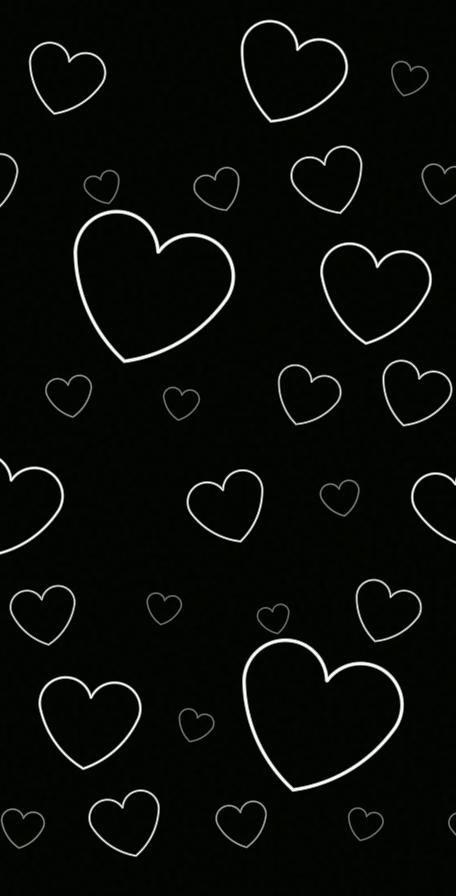
This pattern is drawn by a Shadertoy shader. Its source:

```glsl
const vec3  BACKGROUND = vec3(0.01, 0.018, 0.004);
const vec3  LINE_COLOR = vec3(0.97, 0.98, 0.97);
const float GRAIN_SCALE = 70.0;
const float GRAIN_AMOUNT = 0.012;

// Lattice, in canvas widths, measured from the upper left
const vec2  PITCH = vec2(0.25, 0.235);
const vec2  FIRST_HEART = vec2(0.135, 0.17);
const float ROW_SHEAR = 0.37;
const float LAST_ROW = 7.0;
const float JITTER = 0.022;
const float SKIP_CHANCE = 0.35;

// Heart widths and strokes, in canvas widths
const float LARGE = 0.354;
const float BIG = 0.24;
const float MEDIUM = 0.168;
const float SMALL = 0.066;
const float STROKE_BASE = 0.0012;
const float STROKE_GROWTH = 0.018;
const float SOFTNESS = 0.0038;
const vec2  TILT_RANGE = vec2(0.1, 0.36);
const float LARGE_TILT = 0.3;

// Heart outline for a half width of one, tip at the origin
const vec2  LOBE_CENTER = vec2(0.488, 1.253);
const float LOBE_RADIUS = 0.512;
const vec2  SIDE_CENTER = vec2(-0.788, 1.683);
const float SIDE_RADIUS = 1.858;
const vec2  NOTCH = vec2(0.0, 1.417);
const float MIDDLE = 0.9;

vec2 hash2(vec2 p) {
    vec3 q = fract(p.xyx * vec3(0.1031, 0.1030, 0.0973));
    q += dot(q, q.yzx + 33.33);
    return fract((q.xx + q.yz) * q.zy);
}

float cornerRamp(vec2 cell, vec2 f, vec2 corner) {
    return dot(hash2(cell + corner) * 2.0 - 1.0, f - corner);
}

float gradientNoise(vec2 p) {
    vec2 cell = floor(p), f = fract(p);
    vec2 u = f * f * (3.0 - 2.0 * f);
    float low = mix(cornerRamp(cell, f, vec2(0, 0)), cornerRamp(cell, f, vec2(1, 0)), u.x);
    float high = mix(cornerRamp(cell, f, vec2(0, 1)), cornerRamp(cell, f, vec2(1, 1)), u.x);
    return mix(low, high, u.y);
}

// Distance to an outline made of a lobe arc joined smoothly to a side arc
float heartOutline(vec2 p) {
    p.x = abs(p.x);
    vec2 seam = LOBE_CENTER - SIDE_CENTER;
    vec2 q = p - SIDE_CENTER;
    bool onLobe = seam.x * q.y - seam.y * q.x > 0.0;
    float d = onLobe ? length(p - LOBE_CENTER) - LOBE_RADIUS : length(q) - SIDE_RADIUS;
    return min(abs(d), length(p - NOTCH));
}

// Share of a soft pixel covered by a stroke at distance d
float strokeCoverage(float d, float width, float blur) {
    float near = max(d - 0.5 * blur, -0.5 * width);
    float far = min(d + 0.5 * blur, 0.5 * width);
    return clamp((far - near) / blur, 0.0, 1.0);
}

// Big hearts sit on every second column and row, among smaller ones
float heartSize(vec2 cell, float random) {
    bool focal = mod(cell.x, 4.0) < 0.5;
    bool evenColumn = mod(cell.x, 2.0) < 0.5;
    bool evenRow = mod(cell.y, 2.0) < 0.5;
    if (evenRow && evenColumn) {
        if (focal) return mod(cell.y, 4.0) > 1.0 ? LARGE : MEDIUM;
        return mix(MEDIUM, BIG, smoothstep(0.0, 0.6, random));
    }
    if (evenRow) return random < SKIP_CHANCE ? 0.0 : SMALL * mix(1.0, 1.3, random);
    return focal ? SMALL * mix(1.0, 1.25, random) : mix(SMALL, MEDIUM, random);
}

float drawHeart(vec2 pos, vec2 cell, float blur) {
    vec2 shape = hash2(cell + 57.0);
    vec2 shift = hash2(cell + 113.0) * 2.0 - 1.0;
    float size = heartSize(cell, shape.x);
    if (size <= 0.0) return 0.0;

    vec2 center = FIRST_HEART + vec2(cell.x + ROW_SHEAR * cell.y, cell.y) * PITCH;
    center += shift * JITTER * (1.0 - size / LARGE);
    float lean = shape.y * 2.0 - 1.0;
    float tilt = size == LARGE ? LARGE_TILT
               : (lean < 0.0 ? -1.0 : 1.0) * mix(TILT_RANGE.x, TILT_RANGE.y, abs(lean));

    vec2 offset = (pos - center) * vec2(1, -1);
    vec2 up = vec2(sin(tilt), cos(tilt));
    vec2 local = vec2(dot(offset, vec2(up.y, -up.x)), dot(offset, up));
    float halfWidth = 0.5 * size;
    float d = heartOutline(local / halfWidth + vec2(0.0, MIDDLE)) * halfWidth;
    float opacity = mix(0.6, 1.0, smoothstep(SMALL, MEDIUM, size));
    return opacity * strokeCoverage(d, STROKE_BASE + STROKE_GROWTH * size, blur);
}

void mainImage(out vec4 fragColor, in vec2 fragCoord) {
    vec2 pos = vec2(fragCoord.x, iResolution.y - fragCoord.y) / iResolution.x;
    float blur = max(1.0 / iResolution.x, SOFTNESS);

    // Gather the hearts of the nearest lattice cells
    float ink = 0.0;
    vec2 grid = (pos - FIRST_HEART) / PITCH;
    for (int j = -1; j <= 1; j++) {
        float row = floor(grid.y + 0.5) + float(j);
        if (row < 0.0 || row > LAST_ROW) continue;
        float column = floor(grid.x - ROW_SHEAR * row + 0.5);
        for (int i = -1; i <= 1; i++)
            ink = max(ink, drawHeart(pos, vec2(column + float(i), row), blur));
    }

    vec3 ground = BACKGROUND + GRAIN_AMOUNT * gradientNoise(pos * GRAIN_SCALE);
    fragColor = vec4(mix(ground, LINE_COLOR, ink), 1.0);
}
```
